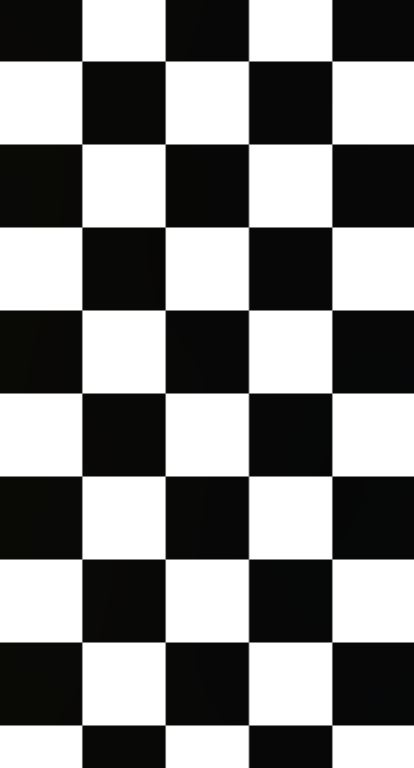
A Shadertoy shader for this pattern:

```glsl
const vec2 CELL_COUNT = vec2(4.968, 9.253);
const vec2 CELL_OFFSET = vec2(0.012, 0.488);
const float EDGE_SOFTNESS = 0.011;
const vec3 WARM_BLACK = vec3(0.034, 0.033, 0.024);
const vec3 COOL_BLACK = vec3(0.026, 0.027, 0.030);
const vec3 WHITE = vec3(1.0);

// Signed distance to the nearest cell border: positive in even cells.
vec2 borderDistance(vec2 cell) {
    return 0.5 - abs(mod(cell + 0.5, 2.0) - 1.0);
}

// Soft checkerboard coverage: 1 where column and row parity agree.
float checker(vec2 cell, vec2 halfWidth) {
    vec2 side = clamp(borderDistance(cell) / halfWidth, -1.0, 1.0);
    return 0.5 + 0.5 * side.x * side.y;
}

// Faint tonal drift from layered sines.
float toneDrift(vec2 uv) {
    return 0.6 * sin(uv.x * 5.0 + uv.y * 3.0) + 0.4 * sin(uv.y * 11.0 - uv.x * 7.0);
}

vec3 inkColor(vec2 uv) {
    vec3 ink = mix(WARM_BLACK, COOL_BLACK, smoothstep(0.0, 0.9, uv.x));
    return ink + 0.002 * toneDrift(uv);
}

void mainImage(out vec4 fragColor, in vec2 fragCoord) {
    vec2 uv = fragCoord / iResolution.xy;
    vec2 cell = uv * CELL_COUNT + CELL_OFFSET;

    // Keep at least one pixel of smoothing at small sizes.
    vec2 halfWidth = max(vec2(EDGE_SOFTNESS), 0.5 * CELL_COUNT / iResolution.xy);

    vec3 color = mix(inkColor(uv), WHITE, checker(cell, halfWidth));
    fragColor = vec4(color, 1.0);
}
```
